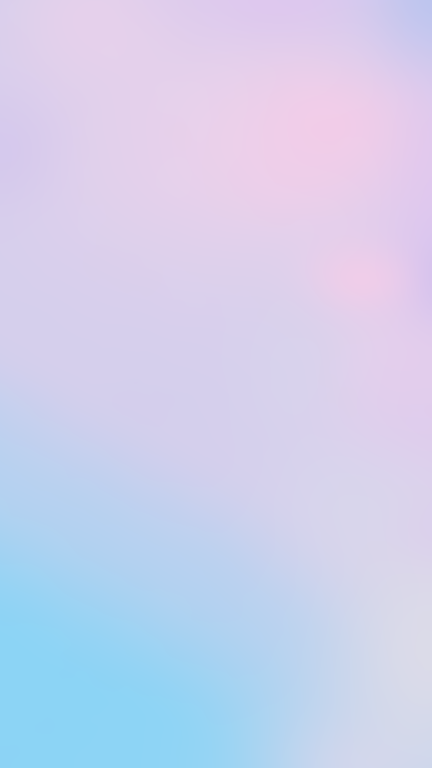
Write a WebGL 2 fragment shader that draws this background.

```glsl
#version 300 es
precision highp float;
// Pastel watercolour sky: a slanted lavender-to-blue wash, tinted by soft
// elliptical Gaussian glows of rose, lilac and pearl. Low-frequency noise
// bends the coordinates so that the edges drift like mist.

uniform vec2 u_resolution;
out vec4 outColor;

// Palette
const vec3 LAVENDER = vec3(0.83, 0.81, 0.925);
const vec3 PERIWINKLE = vec3(0.71, 0.82, 0.94);
const vec3 SKY = vec3(0.55, 0.83, 0.96);
const vec3 ROSE = vec3(0.915, 0.82, 0.92);
const vec3 PINK = vec3(0.955, 0.80, 0.91);
const vec3 LILAC = vec3(0.87, 0.78, 0.935);
const vec3 VIOLET = vec3(0.81, 0.75, 0.935);
const vec3 DUSK = vec3(0.73, 0.77, 0.935);
const vec3 PEARL = vec3(0.865, 0.86, 0.91);
const vec3 MIST = vec3(0.84, 0.835, 0.925);

// Shape of the wash and of the mist
const float WASH_SLOPE = 0.31;
const vec2 UPPER_FADE = vec2(0.43, 0.63);
const vec2 LOWER_FADE = vec2(0.60, 0.84);
const float WARP_AMOUNT = 0.035;
const float WARP_SCALE = 3.2;
const float GRAIN = 0.004;

float hash(vec2 p) {
  p = fract(p * vec2(0.1031, 0.1137));
  p += dot(p, p.yx + 33.33);
  return fract((p.x + p.y) * p.x * 17.0);
}

float valueNoise(vec2 p) {
  vec2 cell = floor(p);
  vec2 f = fract(p);
  f = f * f * f * (f * (f * 6.0 - 15.0) + 10.0);
  float low = mix(hash(cell), hash(cell + vec2(1, 0)), f.x);
  float high = mix(hash(cell + vec2(0, 1)), hash(cell + vec2(1, 1)), f.x);
  return mix(low, high, f.y);
}

float fbm(vec2 p) {
  float sum = 0.0;
  float gain = 0.5;
  for (int i = 0; i < 3; i++) {
    sum += gain * valueNoise(p);
    p = p * 2.03 + 7.1;
    gain *= 0.4;
  }
  return sum - 0.39;
}

// Tints the colour inside a soft ellipse
void glow(inout vec3 color, vec2 p, vec2 center, vec2 radius, vec3 tint, float strength) {
  vec2 d = (p - center) / radius;
  color = mix(color, tint, strength * exp(-dot(d, d)));
}

void main() {
  vec2 uv = gl_FragCoord.xy / u_resolution;
  vec2 misty = uv * vec2(1.0, u_resolution.y / u_resolution.x) * WARP_SCALE;
  vec2 warp = vec2(fbm(misty + 3.0), fbm(misty + 19.0));
  vec2 p = uv + WARP_AMOUNT * warp;

  // Slanted wash, blue toward the lower left
  float depth = 1.0 - p.y - WASH_SLOPE * p.x;
  vec3 color = mix(LAVENDER, PERIWINKLE, smoothstep(UPPER_FADE.x, UPPER_FADE.y, depth));
  color = mix(color, SKY, smoothstep(LOWER_FADE.x, LOWER_FADE.y, depth));

  // Rose cloud across the top
  glow(color, p, vec2(0.55, 0.82), vec2(0.48, 0.19), ROSE, 0.95);
  glow(color, p, vec2(0.22, 0.97), vec2(0.20, 0.09), ROSE, 0.75);
  glow(color, p, vec2(0.66, 1.00), vec2(0.26, 0.06), LILAC, 0.90);
  glow(color, p, vec2(0.00, 0.81), vec2(0.13, 0.08), VIOLET, 0.40);

  // Lilac right side, with violet and dusky edges
  glow(color, p, vec2(0.96, 0.52), vec2(0.24, 0.17), ROSE, 0.85);
  glow(color, p, vec2(1.00, 0.76), vec2(0.13, 0.20), LILAC, 0.90);
  glow(color, p, vec2(1.03, 0.64), vec2(0.10, 0.06), VIOLET, 0.75);
  glow(color, p, vec2(0.98, 0.44), vec2(0.16, 0.08), LILAC, 0.55);
  glow(color, p, vec2(1.03, 1.00), vec2(0.17, 0.09), DUSK, 0.95);

  // Pink hearts of the cloud
  glow(color, p, vec2(0.77, 0.84), vec2(0.19, 0.08), PINK, 0.85);
  glow(color, p, vec2(0.69, 0.77), vec2(0.18, 0.06), PINK, 0.35);
  glow(color, p, vec2(0.83, 0.64), vec2(0.12, 0.05), PINK, 0.80);

  // Pale mist down the right, pearl in the lower corner
  glow(color, p, vec2(0.68, 0.52), vec2(0.12, 0.10), MIST, 0.50);
  glow(color, p, vec2(0.80, 0.34), vec2(0.20, 0.09), MIST, 0.75);
  glow(color, p, vec2(0.84, 0.00), vec2(0.26, 0.10), MIST, 0.85);
  glow(color, p, vec2(1.00, 0.16), vec2(0.24, 0.18), PEARL, 0.95);
  glow(color, p, vec2(1.02, 0.31), vec2(0.11, 0.05), LILAC, 0.35);

  // Faint mottling keeps the fades from looking flat
  color += GRAIN * fbm(misty * 3.0);
  outColor = vec4(color, 1.0);
}
```
